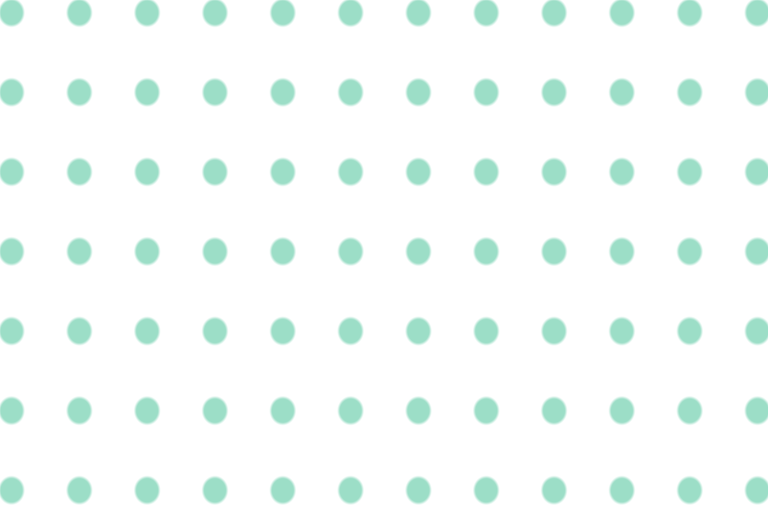
Reproduce this pattern procedurally as a Shadertoy shader.

```glsl
#define SPACING    vec2(0.1335, 0.1567)
#define FIRST_DOT  vec2(0.0227, 0.0349)
#define DOT_RADII  vec2(0.0237, 0.0260)
#define EDGE_BLUR  0.0037
#define PAPER      vec3(1.0)
#define MINT       vec3(0.61, 0.87, 0.78)

// Approximate signed distance to an axis-aligned ellipse
float ellipseDistance(vec2 p, vec2 radii) {
    return (length(p / radii) - 1.0) * min(radii.x, radii.y);
}

void mainImage(out vec4 fragColor, in vec2 fragCoord) {
    // Canvas height is one unit
    vec2 p = fragCoord / iResolution.y;

    // Offset from the nearest dot centre
    vec2 cell = (fract((p - FIRST_DOT) / SPACING + 0.5) - 0.5) * SPACING;

    // Soft-edged dots, never sharper than one pixel
    float blur = max(EDGE_BLUR, 1.0 / iResolution.y);
    float dotMask = 1.0 - smoothstep(-blur, blur, ellipseDistance(cell, DOT_RADII));

    fragColor = vec4(mix(PAPER, MINT, dotMask), 1.0);
}
```
